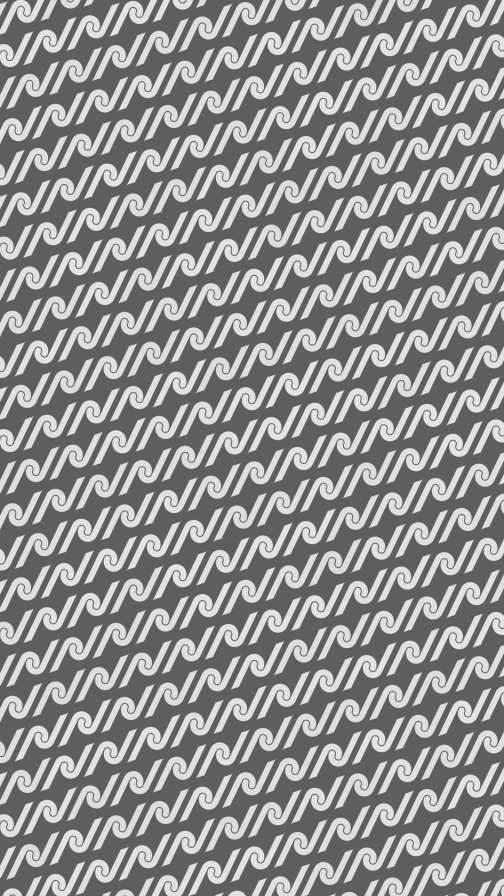
A Shadertoy shader for this pattern:

```glsl
const float PITCH = 0.0903;              // glyph spacing, in canvas widths
const float ROW_HEIGHT = 0.803;          // row spacing, in pitches
const float ROW_SHIFT = 1.0 / 3.0;       // sideways step from row to row
const float ROW_ANGLE = 0.321;           // tilt of the rows
const float LEG_ANGLE = 0.803;           // lean of the legs from their row
const float RADIUS = 0.077;              // half of the stroke width
const float CUT = 0.318;                 // half height of a glyph
const float SEAM = 0.011;                // half width of the dark seam
const vec2 ANCHOR = vec2(0.442, 1.046);  // centre of one glyph
const vec3 DARK = vec3(0.37);
const vec3 LIGHT = vec3(0.88);
const float TONE_SPREAD = 0.025;

float hash(vec2 p) {
    return fract(sin(dot(p, vec2(127.1, 311.7))) * 43758.5453);
}

// Coordinates of p along axes turned by the given angle
vec2 turn(vec2 p, float angle) {
    float c = cos(angle), s = sin(angle);
    return vec2(c * p.x + s * p.y, c * p.y - s * p.x);
}

// One hooked stroke: straight leg, arch and round inner end
float hookDistance(vec2 p) {
    vec2 q = turn(p, LEG_ANGLE - radians(90.0));
    float arch = abs(length(q + vec2(RADIUS, 0.0)) - 2.0 * RADIUS) - RADIUS;
    float leg = abs(q.x + 3.0 * RADIUS) - RADIUS;
    float head = length(q - vec2(RADIUS, 0.0)) - RADIUS;
    float stroke = q.y > 0.0 ? arch : min(leg, head);
    return max(stroke + SEAM, -CUT - p.y);
}

// Two hooks interlocked by a half turn
float glyphDistance(vec2 p) {
    return min(hookDistance(p), hookDistance(-p));
}

void mainImage(out vec4 fragColor, in vec2 fragCoord) {
    vec2 p = turn(fragCoord / iResolution.x - ANCHOR, ROW_ANGLE) / PITCH;
    float pixel = 1.0 / (iResolution.x * PITCH);

    // Staggered rows
    float row = floor(p.y / ROW_HEIGHT + 0.5);
    p.y -= row * ROW_HEIGHT;
    p.x += row * ROW_SHIFT;
    float column = floor(p.x + 0.5);

    // Slanted glyphs reach into the neighbouring cells
    float nearest = 1e3;
    float tone = 0.0;
    for (int i = -1; i <= 1; i++) {
        float id = column + float(i);
        float d = glyphDistance(p - vec2(id, 0.0));
        if (d < nearest) {
            nearest = d;
            tone = (hash(vec2(id, row)) - 0.5) * TONE_SPREAD;
        }
    }

    float cover = 1.0 - smoothstep(-0.7 * pixel, 0.7 * pixel, nearest);
    fragColor = vec4(mix(DARK, LIGHT + tone, cover), 1.0);
}
```
